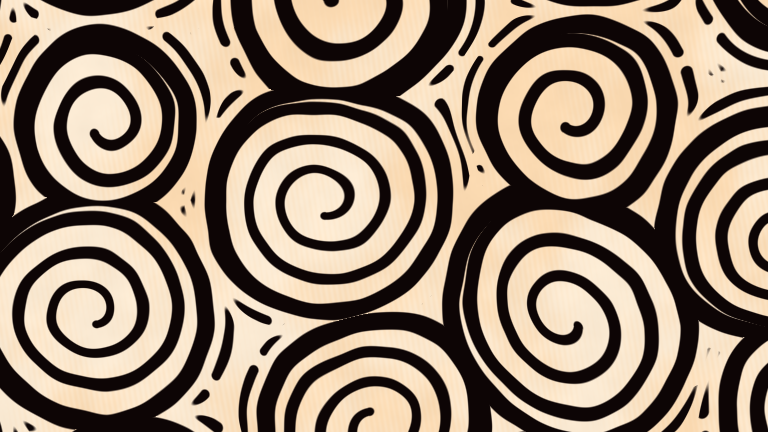
This pattern is drawn by a WebGL 1 fragment shader. Its source:

```glsl
precision highp float;

uniform vec2 u_resolution;

#define CELL 0.53
#define JITTER 0.24
#define TURN_GAP 0.095
#define CORE_RADIUS 0.038
#define HATCH_GAP 0.056
#define HATCH_WIDTH 0.0115
#define HATCH_LENGTH 0.27
#define STRIPES 80.0
#define INK vec3(0.05, 0.02, 0.02)
#define CREAM vec3(0.985, 0.92, 0.83)
#define PEACH vec3(0.98, 0.85, 0.69)

const float TAU = 6.2831853;

float hash(vec2 p) {
    return fract(sin(dot(p, vec2(127.1, 311.7))) * 43758.5453);
}

float noise(vec2 p) {
    vec2 i = floor(p), f = fract(p);
    f = f * f * (3.0 - 2.0 * f);
    return mix(mix(hash(i), hash(i + vec2(1.0, 0.0)), f.x),
               mix(hash(i + vec2(0.0, 1.0)), hash(i + 1.0), f.x), f.y);
}

float fbm(vec2 p) {
    float sum = 0.0, amp = 0.5;
    for (int i = 0; i < 4; i++) {
        sum += amp * noise(p);
        p = p * 2.1 + 7.3;
        amp *= 0.5;
    }
    return sum / 0.9375;
}

vec2 wobble(vec2 p, float scale) {
    return vec2(noise(p * scale), noise(p * scale + 31.7)) - 0.5;
}

// Staggered, jittered layout of the spirals
vec2 spiralCentre(vec2 id) {
    vec2 jitter = vec2(hash(id), hash(id + 17.3)) - 0.5;
    vec2 stagger = vec2(0.0, 0.5 * mod(id.x, 2.0));
    return CELL * (id + 0.5 + stagger + JITTER * jitter);
}

float spiralWeight(vec2 id) {
    return mix(0.75, 1.3, hash(id + 41.9));
}

// Neighbours share the distance between them, so rings just touch
float spiralRadius(vec2 id, vec2 centre) {
    float weight = spiralWeight(id), radius = CELL;
    for (int x = -1; x <= 1; x++) {
        for (int y = -1; y <= 1; y++) {
            if (x == 0 && y == 0) continue;
            vec2 other = id + vec2(float(x), float(y));
            float share = weight / (weight + spiralWeight(other));
            radius = min(radius, share * distance(centre, spiralCentre(other)));
        }
    }
    return radius * 1.07;
}

// Brush stroke winding outwards from the core into a closed ring
float spiralStroke(vec2 q, float radius, vec2 id) {
    float d = length(q);
    float gap = TURN_GAP * mix(0.8, 1.2, hash(id + 5.1));
    float turns = max(1.0, floor((radius - CORE_RADIUS) / gap + 0.65));
    float pitch = (radius - CORE_RADIUS) / turns;
    float startAngle = TAU * hash(id + 9.7);
    float dir = hash(id + 3.3) < 0.5 ? -1.0 : 1.0;
    float u = fract(dir * (atan(q.y, q.x) - startAngle) / TAU);
    float n = clamp(floor((d - CORE_RADIUS) / pitch - u + 0.5), 0.0, turns - 1.0);
    float boldness = mix(0.85, 1.2, hash(id + 23.0));
    float width = min(pitch, 0.105) * boldness * (0.13 + 0.09 * d / radius);
    float arm = abs(d - CORE_RADIUS - pitch * (n + u));
    float tip = distance(q, CORE_RADIUS * vec2(cos(startAngle), sin(startAngle)));
    float ring = abs(d - radius) - 0.022 * boldness;
    return min(min(arm, tip) - width, ring);
}

// Broken arcs echoing the ring, stopping short of the next spiral's arcs
float hatchStroke(vec2 q, float radius, float border, vec2 id) {
    float beyond = length(q) - radius;
    float k = max(1.0, floor(beyond / HATCH_GAP + 0.5));
    float arcRadius = radius + k * HATCH_GAP;
    float count = floor(TAU * arcRadius / HATCH_LENGTH);
    float segment = TAU * arcRadius / count;
    float s = fract(atan(q.y, q.x) / TAU * count + hash(id + k * 2.7));
    float pastEnd = (abs(s - 0.5) - 0.5) * segment + 0.026;
    float along = max(0.0, max(pastEnd, 0.021 - border));
    float width = HATCH_WIDTH * mix(0.75, 1.15, noise(q * 9.0 + id));
    return length(vec2(along, beyond - k * HATCH_GAP)) - width;
}

// Warm mottled paper with a fine slanted weave
vec3 paperColor(vec2 p) {
    float weave = sin(TAU * STRIPES * (p.x + 0.16 * p.y) + 2.0 * noise(p * 9.0));
    float stain = fbm(p * vec2(5.0, 3.5) + 3.0);
    float tone = smoothstep(0.24, 0.78, stain + 0.05 * weave);
    vec3 paper = mix(CREAM, PEACH, tone);
    return paper + 0.04 * (fbm(p * 16.0) - 0.5);
}

void main() {
    vec2 uv = gl_FragCoord.xy / u_resolution.y;
    float pixel = 1.0 / u_resolution.y;
    vec2 p = uv + 0.06 * wobble(uv, 3.0) + 0.007 * wobble(uv, 17.0);

    // Closest and second closest ring
    float nearest = 10.0, second = 10.0, radius = 1.0;
    vec2 centre = vec2(0.0), id = vec2(0.0);
    for (int x = -1; x <= 1; x++) {
        float column = floor(p.x / CELL) + float(x);
        float row = floor(p.y / CELL - 0.5 * mod(column, 2.0));
        for (int y = -1; y <= 1; y++) {
            vec2 cell = vec2(column, row + float(y));
            vec2 c = spiralCentre(cell);
            float r = spiralRadius(cell, c);
            float d = distance(p, c) - r;
            second = min(second, max(d, nearest));
            if (d < nearest) {
                nearest = d;
                centre = c;
                radius = r;
                id = cell;
            }
        }
    }

    vec2 q = p - centre;
    float stroke = min(spiralStroke(q, radius, id),
                       hatchStroke(q, radius, 0.5 * (second - nearest), id));
    float ink = 1.0 - smoothstep(-pixel, pixel, stroke);
    gl_FragColor = vec4(mix(paperColor(uv), INK, ink), 1.0);
}
```
